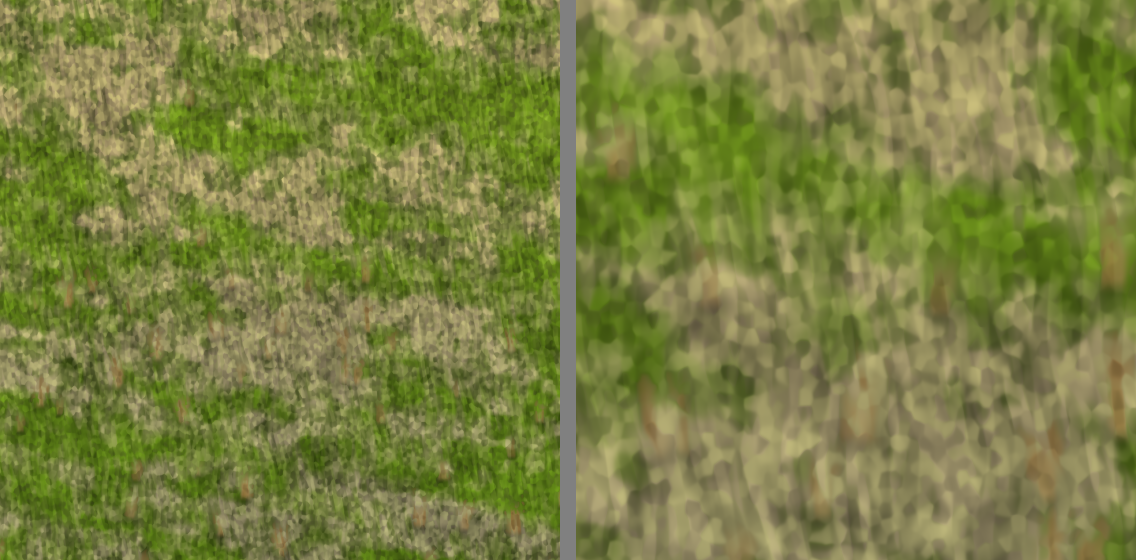
Left, the full canvas; right, a detail of the centre.
Write a WebGL 1 fragment shader that draws this texture.

```glsl
precision highp float;
uniform vec2 u_resolution;

vec2 hash2(vec2 p) {
  return fract(sin(vec2(dot(p, vec2(127.1, 311.7)), dot(p, vec2(269.5, 183.3)))) * 43758.545);
}

// Smooth cellular noise: random cell values blended by distance, centred on 0
float cells(vec2 p) {
  vec2 id = floor(p);
  float sum = 0.0, total = 0.0;
  for (int j = -1; j <= 1; j++) {
    for (int i = -1; i <= 1; i++) {
      vec2 cell = id + vec2(float(i), float(j));
      vec2 offset = cell + hash2(cell) - p;
      float weight = exp(-6.0 * dot(offset, offset));
      sum += weight * hash2(cell + 57.3).x;
      total += weight;
    }
  }
  return sum / total - 0.5;
}

// Upright dry tufts: x is coverage, y is the shadow at the foot
vec2 tufts(vec2 uv, float fray) {
  vec2 grid = vec2(13.0, 11.0);
  vec2 id = floor(uv * grid);
  vec2 result = vec2(0.0);
  for (int j = -1; j <= 1; j++) {
    for (int i = -1; i <= 1; i++) {
      vec2 cell = id + vec2(float(i), float(j));
      vec2 rnd = hash2(cell + 9.7);
      vec2 root = (cell + hash2(cell + 3.1)) / grid;
      float present = step(rnd.x, 0.48 * smoothstep(0.62, 0.42, root.y));
      float size = mix(0.6, 1.25, rnd.y);
      vec2 q = (uv - root) / size;
      q.x -= q.y * (rnd.x - 0.2) * 0.5;
      float width = 0.006 + 0.13 * max(q.y, 0.0);
      float body = smoothstep(width + 0.004, width * 0.3, abs(q.x) + fray * 0.008);
      body *= smoothstep(-0.006, 0.006, q.y) * smoothstep(0.046, 0.014, q.y + fray * 0.03);
      float foot = exp(-dot(q * vec2(65.0, 110.0), q * vec2(65.0, 110.0)));
      result = max(result, present * vec2(body * mix(0.5, 0.95, rnd.y), foot));
    }
  }
  return result;
}

void main() {
  vec2 uv = gl_FragCoord.xy / u_resolution.y;
  float height = smoothstep(0.1, 0.8, uv.y);

  // Patches sag to the right; blades lean slightly
  vec2 slope = vec2(uv.x, uv.y + 0.22 * uv.x);
  vec2 lean = vec2(uv.x + 0.08 * uv.y + 0.003 * sin(uv.y * 41.0 + uv.x * 23.0), uv.y);
  float broad = cells(slope * vec2(4.5, 10.0) + 2.0);
  float clump = cells(slope * vec2(13.0, 25.0) + 17.0);
  float tussock = cells(uv * vec2(36.0, 50.0) + 31.0);
  float blades = cells(lean * vec2(165.0, 32.0));
  float stalks = cells(lean * vec2(105.0, 22.0) + 71.0);
  float grain = cells(uv * vec2(150.0, 125.0) + 13.0);

  // Dryness runs from lush green through olive to straw
  float dry = 0.42 + 0.12 * height + 0.85 * broad + 0.75 * clump
            + 0.55 * tussock + 0.45 * stalks + 0.3 * grain;
  vec3 lush = mix(vec3(0.34, 0.47, 0.08), vec3(0.39, 0.51, 0.10), height);
  vec3 olive = mix(vec3(0.41, 0.46, 0.21), vec3(0.46, 0.51, 0.23), height);
  vec3 straw = mix(vec3(0.52, 0.51, 0.35), vec3(0.60, 0.56, 0.36), height);
  vec3 color = mix(lush, olive, smoothstep(0.08, 0.55, dry));
  color = mix(color, straw, smoothstep(0.5, 0.95, dry));

  // Fine light and shade
  float shade = 0.99 + 0.38 * grain + 0.3 * blades + 0.28 * tussock
              + 0.18 * cells(slope * vec2(9.0, 19.0) + 43.0);
  color *= shade;
  color += vec3(0.02, 0.0, 0.03) * smoothstep(0.05, 0.3, blades - grain);

  // Scattered tufts
  vec2 tuft = tufts(uv, blades + grain);
  color *= 1.0 - 0.22 * tuft.y;
  vec3 tuftColor = mix(vec3(0.59, 0.45, 0.25), vec3(0.70, 0.62, 0.42), 0.5 + 1.2 * blades);
  color = mix(color, tuftColor * (1.0 + 0.25 * grain), 0.85 * tuft.x);

  gl_FragColor = vec4(clamp(color, 0.0, 1.0), 1.0);
}
```
